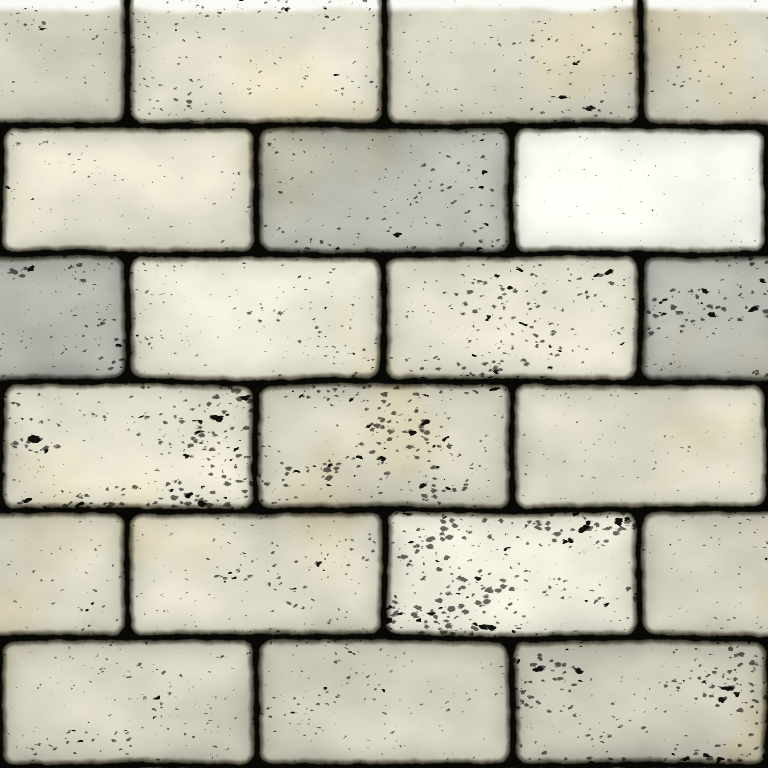
A Shadertoy shader for this texture:

```glsl
// Weathered cream stone bricks in running bond, with black joints and pitted faces.

// Lightness and wear of each brick, three per course, from the bottom course up.
const vec2 BRICKS[18] = vec2[18](
    vec2(.81, .40), vec2(.81, .35), vec2(.77, .80),
    vec2(.82, .30), vec2(.85, .42), vec2(.91, .90),
    vec2(.89, .85), vec2(.82, .75), vec2(.85, .18),
    vec2(.70, .80), vec2(.90, .40), vec2(.89, .65),
    vec2(.88, .22), vec2(.72, .50), vec2(.96, .04),
    vec2(.80, .25), vec2(.87, .40), vec2(.82, .38));

vec3 hash3(vec2 p) {
    vec3 q = fract(p.xyx * vec3(.1031, .1030, .0973));
    q += dot(q, q.yxz + 33.33);
    return fract((q.xxy + q.yzz) * q.zyx);
}

// Layered, rotated sines, roughly -1 to 1.
float waves(vec2 p) {
    float sum = 0., amp = .5;
    for (int i = 0; i < 5; i++) {
        p = mat2(.8, .6, -.6, .8) * p * 1.7 + 1.3;
        sum += amp * sin(p.x + 1.5 * sin(p.y));
        amp *= .6;
    }
    return sum;
}

// Cellular pits: signed distance to the nearest one, in cell units.
float pits(vec2 p, float amount) {
    p += .22 * vec2(waves(p * 1.6), waves(p * 1.6 + 9.));
    float d = 1.;
    for (int y = -1; y <= 1; y++)
        for (int x = -1; x <= 1; x++) {
            vec2 cell = floor(p) + vec2(x, y);
            vec3 h = hash3(cell + 71.);
            d = min(d, length(cell + h.xy - p) - min(amount - h.z, .48));
        }
    return d;
}

void mainImage(out vec4 fragColor, in vec2 fragCoord) {
    vec2 uv = fragCoord / iResolution.xy;
    float pixel = 1. / iResolution.y;

    // Running bond: six courses of three bricks, odd courses shifted by half
    vec2 size = 1. / vec2(3, 6);
    vec2 p = uv + .0022 * vec2(waves(uv * 9.), waves(uv * 8. + 4.)) - vec2(0, .0026);
    float course = floor(p.y / size.y);
    vec2 grid = p / size + vec2(.5 * mod(course, 2.), 0);
    vec2 id = mod(floor(grid), vec2(3, 6));
    vec2 local = (fract(grid) - .5) * size;
    vec2 brick = BRICKS[int(id.x + 3. * id.y)];

    // Depth inside a rounded brick; the top course runs off the canvas
    vec2 q = abs(local) - .5 * size + .0035 + .016;
    if (course == 5. && local.y > 0.) q.y = -.05;
    float depth = .016 - length(max(q, 0.)) - min(max(q.x, q.y), 0.);
    float ragged = depth + .0012 * waves(uv * 75.);

    // Clouded face, cooler on the palest and greyest bricks
    float cloud = waves(local * vec2(9, 14) + id * 7.3);
    float light = brick.x + .05 * cloud + .03 * smoothstep(.0, .04, depth);
    light -= .13 * exp(-max(depth, 0.) / .011);
    float cool = smoothstep(.05, .13, abs(brick.x - .83));
    vec3 stone = light * mix(vec3(1, .982, .9), vec3(1, 1.005, .96), cool);
    stone -= vec3(.0, .012, .05) * smoothstep(.35, .9, waves(uv * 5. + 2.));

    // Bleached strip along the top
    stone = mix(stone, vec3(.99, .99, .97), smoothstep(.981, .993, uv.y + .004 * waves(uv * 20.)));

    // Pits gather in horizontal bands: large black ones, then faint specks
    float band = waves(uv * vec2(9, 23) + id * 3.1);
    float amount = brick.y * (.16 + .34 * band);
    vec3 black = vec3(.03, .03, .02);
    float large = pits(uv * vec2(46, 76), amount);
    float fine = pits(uv * vec2(105, 150), amount + .1 * brick.y);
    stone = mix(stone, black, .6 * smoothstep(.12 + 80. * pixel, -.05, fine));
    stone = mix(stone, black, .95 * smoothstep(.03 + 40. * pixel, -.04, large));

    // Sooty rim and black joint
    stone *= mix(vec3(.42, .41, .37), vec3(1), smoothstep(0., .0085, ragged));
    vec3 color = mix(black, stone, smoothstep(-pixel, pixel, ragged));
    fragColor = vec4(clamp(color, 0., 1.), 1);
}
```
